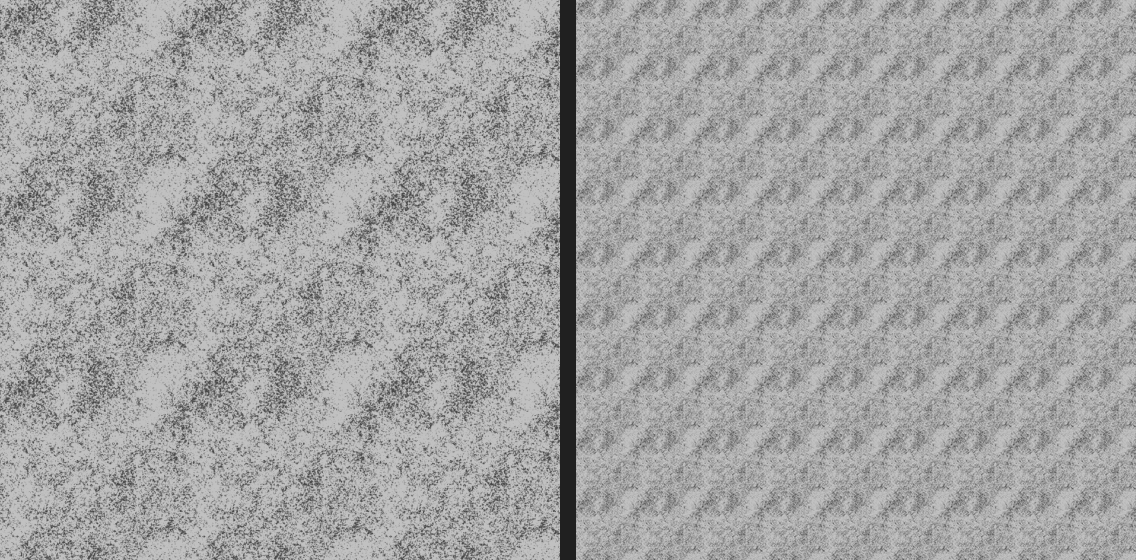
Left, the tile; right, the same tile 3 across and 3 down.
A WebGL 2 fragment shader for this texture:

```glsl
#version 300 es
precision highp float;
// Worn grey concrete: a flat pale ground under fine dark grains, 3 x 3 equal tiles.
// Wrapped value noise gives the grains; a slower density field, chips and
// scratches decide where the grains crowd together or thin out.

#define REPEATS 3.0        // tiles across and down
#define GRAIN 256.0        // finest grain cells per tile
#define GRAIN_GAIN 1.2     // contrast of the grains
#define BLOTCH 6.0         // coarsest blotch cells per tile
#define BLOTCH_GAIN 0.8    // contrast of the blotches
#define LAYOUT_GAIN 0.06   // contrast of the broad light and dark areas
#define CHIP_CELLS 9.0     // grid that scatters chips and scratches
#define CHIP_GAIN 0.22     // darkness of the chips
#define THRESHOLD 0.625    // higher means fewer grains
#define SOFTNESS 1.25      // filter width in output samples
#define PALE vec3(0.757)
#define DARK vec3(0.28)

uniform vec2 u_resolution;
out vec4 outColor;

const float TAU = 6.2831853;

// Integer hash of a lattice point and a seed, from 0 to 1.
float hash(vec2 cell, float seed) {
    uvec3 v = uvec3(cell, seed) * uvec3(1597u, 3571u, 7919u);
    uint h = v.x * 73856u ^ v.y * 19349u ^ v.z * 83492u;
    h = (h ^ (h >> 16)) * 0x7feb352du;
    h = (h ^ (h >> 15)) * 0x846ca68bu;
    h ^= h >> 16;
    return float(h >> 8) / 16777216.0;
}

// Value noise that wraps after one tile.
float noise(vec2 p, float period, float seed) {
    vec2 cell = floor(p * period);
    vec2 f = fract(p * period);
    f = f * f * (3.0 - 2.0 * f);
    vec2 lo = mod(cell, period);
    vec2 hi = mod(cell + 1.0, period);
    float bottom = mix(hash(lo, seed), hash(vec2(hi.x, lo.y), seed), f.x);
    float top = mix(hash(vec2(lo.x, hi.y), seed), hash(hi, seed), f.x);
    return mix(bottom, top, f.y);
}

// Ragged blotches, centred on zero.
float blotches(vec2 p) {
    float sum = 0.0, total = 0.0, weight = 1.0, period = BLOTCH;
    for (int i = 0; i < 4; i++) {
        sum += weight * (noise(p, period, float(i) + 11.0) - 0.5);
        total += weight;
        weight *= 0.87;
        period *= 2.0;
    }
    return sum / total;
}

// Broad areas: crowded upper left and lower middle, open centre.
float layoutField(vec2 p) {
    return 0.50 * cos(TAU * p.y)
         + 0.30 * cos(TAU * (p.x - p.y - 0.425))
         + 0.30 * cos(2.0 * TAU * (p.x - 0.22));
}

// Scattered dark chips (positive) and thin pale scratches (negative).
float chips(vec2 p, float rough) {
    vec2 home = floor(p * CHIP_CELLS);
    float sum = 0.0;
    for (int y = -1; y <= 1; y++) {
        for (int x = -1; x <= 1; x++) {
            vec2 cell = home + vec2(x, y);
            vec2 id = mod(cell, CHIP_CELLS);
            float kind = hash(id, 31.0);
            vec2 center = cell + 0.2 + 0.6 * vec2(hash(id, 32.0), hash(id, 33.0));
            float angle = TAU * hash(id, 34.0);
            vec2 axis = vec2(cos(angle), sin(angle));
            vec2 d = p * CHIP_CELLS - center;
            d = vec2(dot(d, axis), dot(d, vec2(-axis.y, axis.x)));
            bool scratch = kind > 0.84;
            float size = mix(0.12, 0.27, hash(id, 35.0));
            vec2 radius = scratch ? vec2(0.7, 0.07) : size * vec2(1.0, 0.55);
            float shape = 1.0 - smoothstep(0.5, 1.1, length(d / radius) + 2.0 * rough);
            sum += shape * (scratch ? -0.6 : step(kind, 0.35));
        }
    }
    return sum;
}

// Strength of the grains at one point, given the local density.
float grains(vec2 p, float density) {
    float g = 0.4 * noise(p, GRAIN * 0.5, 51.0) + 0.6 * noise(p, GRAIN, 52.0);
    g = 0.5 + GRAIN_GAIN * (g - 0.5);
    return smoothstep(-0.14, 0.28, g + density - THRESHOLD);
}

void main() {
    vec2 uv = gl_FragCoord.xy / u_resolution;
    vec2 p = uv * REPEATS;

    // Density, bent slightly so that blotches get torn outlines.
    vec2 bend = vec2(noise(p, 20.0, 1.0), noise(p, 20.0, 2.0)) - 0.5;
    vec2 q = p + 0.03 * bend;
    float blotch = blotches(q);
    float density = BLOTCH_GAIN * blotch + LAYOUT_GAIN * layoutField(p);
    // Crowded areas level off, so pale ground shows between their grains.
    density /= sqrt(1.0 + 8.0 * density * density);
    density += CHIP_GAIN * chips(q, blotch);

    // Average the grains over a small area for smooth edges.
    float ink = 0.0;
    vec2 stepSize = REPEATS * SOFTNESS / (3.0 * u_resolution);
    for (int y = -1; y <= 1; y++) {
        for (int x = -1; x <= 1; x++) {
            ink += grains(p + vec2(x, y) * stepSize, density) / 9.0;
        }
    }
    outColor = vec4(mix(PALE, DARK, ink), 1.0);
}
```
